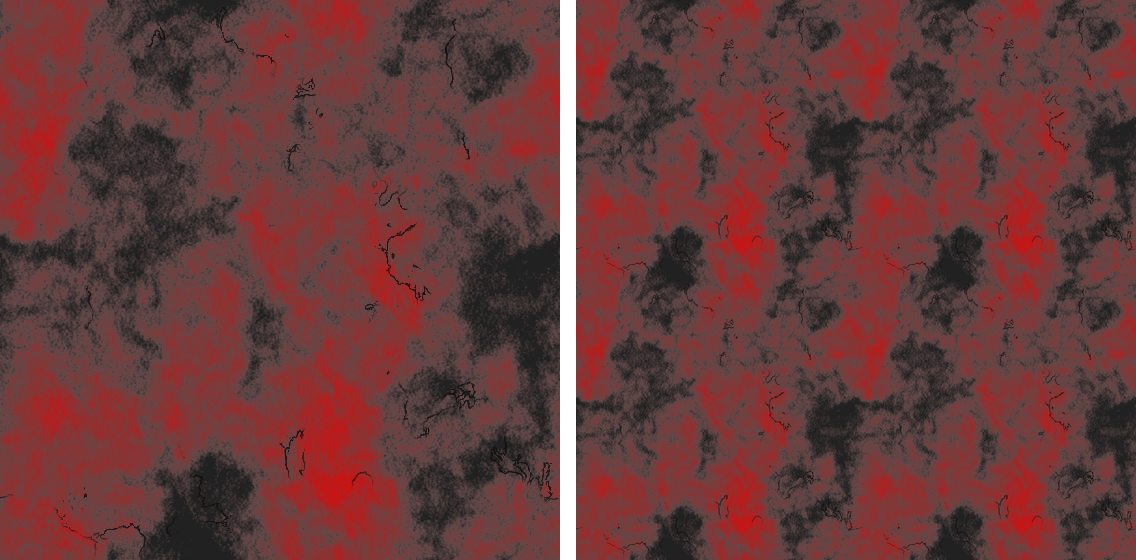
Left, the tile; right, the same tile 2 across and 2 down.
Write a Shadertoy shader that draws this texture.

```glsl
// Corroded red and charcoal mineral surface with billowy stains and hairline cracks, tiling.

vec3 hash3(vec2 cell, float seed) {
    vec3 p = fract(cell.xyx * vec3(.1031, .1030, .0973) + seed * .173);
    p += dot(p, p.yxz + 33.33);
    return fract((p.xxy + p.yzz) * p.zyx);
}

// Soft cellular noise with n cells per side (n even): signed round blobs, zero mean.
float blobs(vec2 uv, float n, float seed) {
    vec2 base = floor(uv * n), local = fract(uv * n);
    float sum = 0.;
    for (int y = -1; y <= 1; y++)
    for (int x = -1; x <= 1; x++) {
        vec2 offset = vec2(x, y);
        vec2 cell = mod(base + offset, n);
        vec2 d = offset + hash3(cell, seed).xy - local;
        // Horizontal neighbours carry opposite signs, which balances the tile
        vec2 pick = hash3(vec2(floor(cell.x * .5), cell.y), seed + 7.3).xy;
        float side = (pick.x < .5 ? -1. : 1.) * (1. - 2. * mod(cell.x, 2.));
        float k = max(0., 1. - dot(d, d));
        sum += side * mix(.4, 1., pick.y) * k * k * k;
    }
    return sum * 2.3;
}

// Overlapping domes with rounded, scalloped borders.
float scales(vec2 uv, float n, float seed) {
    vec2 base = floor(uv * n), local = fract(uv * n);
    float top = -1.;
    for (int y = -1; y <= 1; y++)
    for (int x = -1; x <= 1; x++) {
        vec2 offset = vec2(x, y);
        vec3 h = hash3(mod(base + offset, n), seed);
        vec2 d = offset + h.xy - local;
        top = max(top, h.z - 1.5 * dot(d, d));
    }
    return top - .45;
}

// Octaves of blobs, scaled to unit deviation.
float layers(vec2 uv, float n, int octaves, float gain, float seed) {
    float sum = 0., power = 0., amp = 1.;
    for (int i = 0; i < octaves; i++) {
        sum += amp * blobs(uv, n, seed + float(i) * 3.7);
        power += amp * amp;
        amp *= gain;
        n *= 2.;
    }
    return sum * inversesqrt(power);
}

void mainImage(out vec4 fragColor, in vec2 fragCoord) {
    vec2 uv = fragCoord / iResolution.xy;

    // Turbulent distortion
    vec2 warp = vec2(layers(uv, 6., 5, .55, 11.), layers(uv, 6., 5, .55, 29.));
    vec2 p = uv + .022 * warp;

    // Stains: negative is charcoal, positive is red
    float stain = .85 * layers(p, 4., 7, .6, 2.);
    stain += .7 * scales(uv + .006 * warp, 20., 41.) + .5 * scales(uv + .004 * warp, 46., 53.);

    // Cracks along a contour, kept to scattered zones
    float field = layers(uv + .016 * warp.yx, 4., 7, .55, 67.);
    float slope = length(vec2(dFdx(field), dFdy(field))) * iResolution.y;
    float crackDist = abs(field) / max(slope, .001);
    float zone = smoothstep(.25, .8, layers(p, 6., 3, .5, 83.));
    float crack = zone * (1. - smoothstep(.0007, .0020, crackDist));

    // Soot beside cracks, glowing red seams elsewhere
    float seam = exp(-abs(field) * 7.);
    stain += seam * (.7 * (1. - zone) * smoothstep(.2, 1.1, stain) - .45 * zone);

    // Firmer border on the charcoal patches, then fine grain
    stain += .25 * (smoothstep(-1.3, -.9, stain) - 1.);
    stain += .24 * blobs(uv, 300., 97.) + .14 * blobs(uv, 160., 103.);

    // Charcoal to brown to red
    vec3 charcoal = vec3(.13), brown = vec3(.38, .285, .285), red = vec3(.80, .07, .07);
    vec3 color = mix(charcoal, brown, smoothstep(0., 1., clamp((stain + 2.4) / 1.85, 0., 1.) * .5) * 2.);
    color = mix(charcoal, brown, clamp((stain + 2.4) / 1.85, 0., 1.));
    color = mix(color, red, clamp((stain + .55) / 3.35, 0., 1.));
    color = mix(color, vec3(.08, .06, .06), .85 * crack);

    fragColor = vec4(color, 1.);
}
```
